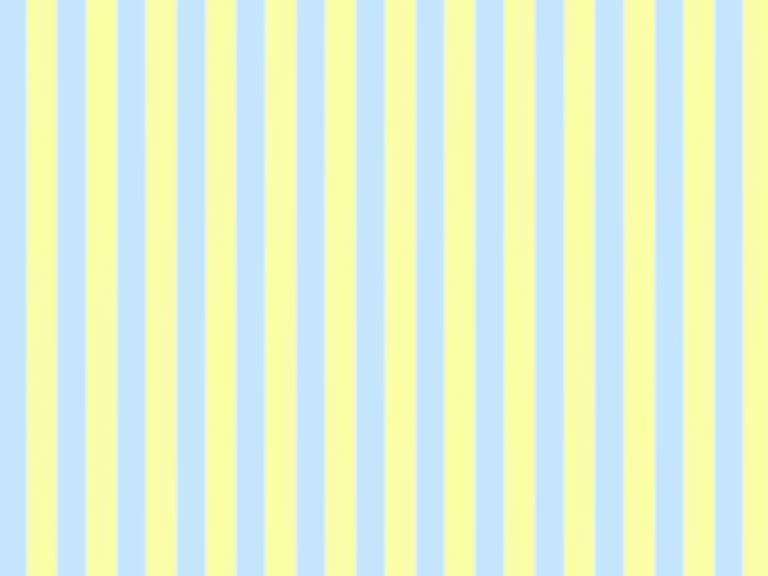
This pattern is drawn by a Shadertoy shader. Its source:

```glsl
// Soft vertical pastel stripes, pale blue and lemon yellow, with faint fading.

// Lengths are fractions of the canvas width.
const float PERIOD = 0.0778;         // one blue and one yellow stripe
const float FIRST_CENTER = 0.0542;   // middle of the first yellow stripe
const float HALF_WIDTH = 0.0197;     // half of a yellow stripe
const float EDGE_SOFTNESS = 0.0041;  // half of the blended border
const float EDGE_JITTER = 0.0005;    // irregularity between stripes
const float SEAM_PALENESS = 0.25;    // whitening along the borders
const float BLUE_FADE = 0.006;       // brightness variation in the blue
const vec2 FADE_SCALE = vec2(80.0, 2.5);

const vec3 BLUE = vec3(0.77, 0.90, 0.99);
const vec3 YELLOW = vec3(0.98, 1.00, 0.64);
const vec3 YELLOW_FADED = vec3(0.98, 0.99, 0.67);

float hash(vec2 p) {
    return fract(sin(dot(p, vec2(127.1, 311.7))) * 43758.5);
}

vec2 gradientAt(vec2 cell) {
    float angle = 6.2832 * hash(cell);
    return vec2(cos(angle), sin(angle));
}

float gradientNoise(vec2 p) {
    vec2 i = floor(p);
    vec2 f = p - i;
    vec2 u = f * f * f * (f * (f * 6.0 - 15.0) + 10.0);
    vec2 e = vec2(1.0, 0.0);
    float low = mix(dot(gradientAt(i), f),
                    dot(gradientAt(i + e.xy), f - e.xy), u.x);
    float high = mix(dot(gradientAt(i + e.yx), f - e.yx),
                     dot(gradientAt(i + e.xx), f - e.xx), u.x);
    return mix(low, high, u.y);
}

// Signed distance into the nearest yellow stripe, positive inside.
float stripeDistance(float x) {
    float t = (x - FIRST_CENTER) / PERIOD;
    float id = floor(t + 0.5);
    float offset = (t - id) * PERIOD;
    float jitter = (hash(vec2(id, step(0.0, offset))) * 2.0 - 1.0) * EDGE_JITTER;
    return HALF_WIDTH + jitter - abs(offset);
}

void mainImage(out vec4 fragColor, in vec2 fragCoord) {
    vec2 p = fragCoord / iResolution.x;

    // Stripe coverage, never sharper than a pixel
    float soft = max(EDGE_SOFTNESS, 0.75 / iResolution.x);
    float coverage = smoothstep(-soft, soft, stripeDistance(p.x));

    // Faint streaks of fading
    float fade = gradientNoise(p * FADE_SCALE);
    vec3 blue = BLUE + BLUE_FADE * fade;
    vec3 yellow = mix(YELLOW, YELLOW_FADED, smoothstep(-0.25, 0.25, fade));

    // Blend the stripes and whiten their borders
    vec3 color = mix(blue, yellow, coverage);
    float seam = 4.0 * coverage * (1.0 - coverage);
    color = mix(color, vec3(1.0), SEAM_PALENESS * seam);

    fragColor = vec4(color, 1.0);
}
```
